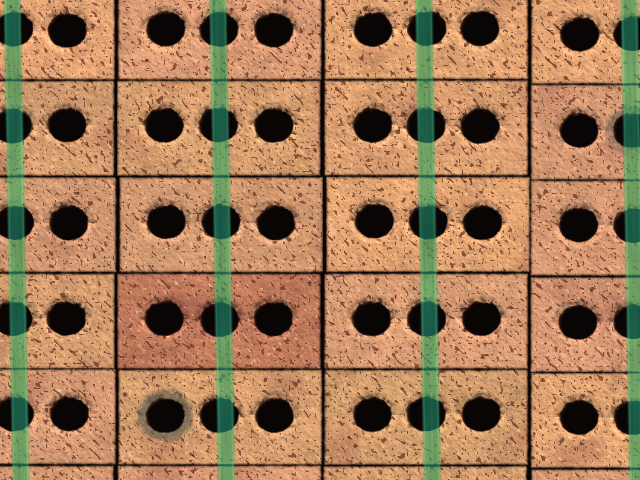
Give the GLSL for this pattern, as a Shadertoy shader.

```glsl
float hash(vec2 p) {
    vec3 q = fract(p.xyx * 0.1031);
    q += dot(q, q.yzx + 33.33);
    return fract((q.x + q.y) * q.z);
}

float cornerSlope(vec2 corner, vec2 offset) {
    float angle = 6.2832 * hash(corner);
    return dot(vec2(cos(angle), sin(angle)), offset);
}

float gradientNoise(vec2 p) {
    vec2 i = floor(p), f = p - i;
    vec2 u = f * f * f * (f * (f * 6.0 - 15.0) + 10.0);
    vec2 e = vec2(1, 0);
    return mix(mix(cornerSlope(i, f), cornerSlope(i + e, f - e), u.x),
               mix(cornerSlope(i + e.yx, f - e.yx), cornerSlope(i + 1.0, f - 1.0), u.x), u.y);
}

float fbm(vec2 p) {
    float sum = 0.0, amplitude = 0.6;
    for (int i = 0; i < 4; i++) {
        sum += amplitude * gradientNoise(p);
        p = mat2(1.6, 1.2, -1.2, 1.6) * p + 17.3;
        amplitude *= 0.6;
    }
    return sum;
}

float boxDistance(vec2 p, vec2 halfSize) {
    vec2 d = abs(p) - halfSize;
    return length(max(d, 0.0)) + min(max(d.x, d.y), 0.0);
}

// Clay face: fired tone, raised grain, slanted pits and stains
vec3 clay(vec2 p, vec2 cell) {
    vec3 tone = mix(vec3(0.91, 0.66, 0.45), vec3(0.80, 0.61, 0.42), hash(cell + 31.0));
    tone = mix(tone, vec3(0.85, 0.59, 0.47), 0.7 * hash(cell + 57.0));
    float burnt = float(cell == vec2(0, 1));
    tone *= mix(vec3(1), vec3(0.86, 0.76, 0.80), burnt);

    vec2 s = p + cell * 3.7;
    vec2 slant = mat2(0.7, 0.7, -0.7, 0.7) * s;
    float relief = fbm(s * 75.0) - fbm((s + vec2(0.002, 0.003)) * 75.0);
    tone *= 1.0 + 0.28 * relief + 0.16 * fbm(s * 14.0) + 0.10 * gradientNoise(slant * vec2(40, 230));

    float stain = smoothstep(0.15, 0.55, gradientNoise(s * 8.0));
    tone = mix(tone, vec3(0.58, 0.32, 0.29), stain * (0.3 + 0.3 * burnt));

    float crowding = 0.10 * gradientNoise(s * 12.0);
    float pits = smoothstep(0.29, 0.43, gradientNoise(slant * vec2(60, 115)) + crowding);
    float specks = smoothstep(0.33, 0.45, gradientNoise(s * 165.0 + 9.0) + crowding);
    tone = mix(tone, vec3(0.40, 0.20, 0.14), 0.72 * pits);
    tone = mix(tone, vec3(0.30, 0.15, 0.12), 0.65 * specks);
    float chalk = smoothstep(0.36, 0.48, gradientNoise(slant * vec2(75, 130) + 41.0));
    return mix(tone, vec3(0.96, 0.80, 0.63), 0.6 * chalk);
}

void mainImage(out vec4 fragColor, in vec2 fragCoord) {
    vec2 p = fragCoord / iResolution.y;
    float blur = 1.2 / iResolution.y;
    vec3 dark = vec3(0.04, 0.018, 0.018);

    // Stacked bricks, the last column sitting slightly lower
    vec2 pitch = vec2(0.4306, 0.2005);
    vec2 grid = p - vec2(0.243, 0.031);
    grid.y += 0.008 * step(1.5, floor(grid.x / pitch.x));
    vec2 cell = floor(grid / pitch);
    vec2 q = grid - (cell + 0.5) * pitch;
    q += (vec2(hash(cell + 3.0), hash(cell + 11.0)) - 0.5) * vec2(0.006, 0.002);

    float roughness = fbm(p * 55.0);
    float edge = boxDistance(q, 0.5 * pitch - vec2(0.0062, 0.0042)) - 0.0025 + 0.0022 * roughness;

    // Three cored holes per brick, chipped mostly along the upper rim
    float slot = clamp(round(q.x / 0.113), -1.0, 1.0);
    vec2 holeSeed = cell * 5.0 + vec2(slot, 0.0);
    vec2 h = q - vec2(slot * 0.113, 0.005);
    h += (vec2(hash(holeSeed + 71.0), hash(holeSeed + 83.0)) - 0.5) * 0.004;
    float chipping = mix(0.0025, 0.008, smoothstep(-0.01, 0.03, h.y));
    float rim = length(h / vec2(1.0, 0.89)) - 0.0405;
    float hole = rim + chipping * roughness;

    vec3 color = clay(p, cell);
    float crumbs = smoothstep(0.0, 0.35, gradientNoise(p * 85.0) + 0.15 * h.y / 0.04);
    color *= 1.0 - 0.4 * crumbs * (1.0 - smoothstep(0.0, 0.016, hole));
    color *= 1.0 + 0.12 * smoothstep(0.012, 0.003, abs(hole - 0.005)) * sign(-h.y);

    // Soot around scorched cores
    float scorched = float(cell == vec2(0, 0) && slot < -0.5)
                   + 0.6 * float(cell == vec2(2, 3) && abs(slot) < 0.5);
    float soot = 1.0 - smoothstep(0.008, 0.027, rim + 0.012 * roughness);
    color = mix(color, vec3(0.42, 0.38, 0.32) * (1.0 + 0.5 * roughness), 0.8 * soot * scorched);

    // Worn borders, dark joints and hollow cores with a faint lit wall
    color *= 1.0 - 0.3 * smoothstep(-0.006, 0.0, edge);
    color = mix(color, dark, smoothstep(-blur, blur, edge));
    float wall = smoothstep(-0.007, 0.0, hole) * smoothstep(0.0, 0.035, h.y - h.x);
    vec3 core = mix(dark, vec3(0.34, 0.18, 0.09), 0.6 * wall);
    color = mix(color, core, smoothstep(blur, -blur, hole));

    // Leaning translucent straps
    float across = p.x - 0.0255 - 0.018 * (1.0 - p.y);
    float strapIndex = round(across / 0.4285);
    across -= strapIndex * 0.4285 + 0.001 * gradientNoise(vec2(strapIndex * 7.3, p.y * 4.0));
    float strap = abs(across) - 0.0175;
    float light = dot(color, vec3(0.3, 0.6, 0.1));
    vec3 film = mix(vec3(0.10, 0.37, 0.29), vec3(0.41, 0.62, 0.38), smoothstep(0.0, 0.62, light));
    film *= 1.0 + 0.12 * gradientNoise(vec2(across * 190.0 + strapIndex * 9.0, p.y * 5.0))
                + 0.14 * gradientNoise(vec2(strapIndex * 5.0 + across * 20.0, p.y * 9.0));
    film += vec3(0.07, 0.08, 0.05) * smoothstep(0.004, 0.0, abs(strap + 0.003));
    color = mix(color, film, 0.95 * smoothstep(0.0008 + blur, -0.0008 - blur, strap));

    fragColor = vec4(clamp(color, 0.0, 1.0), 1.0);
}
```
